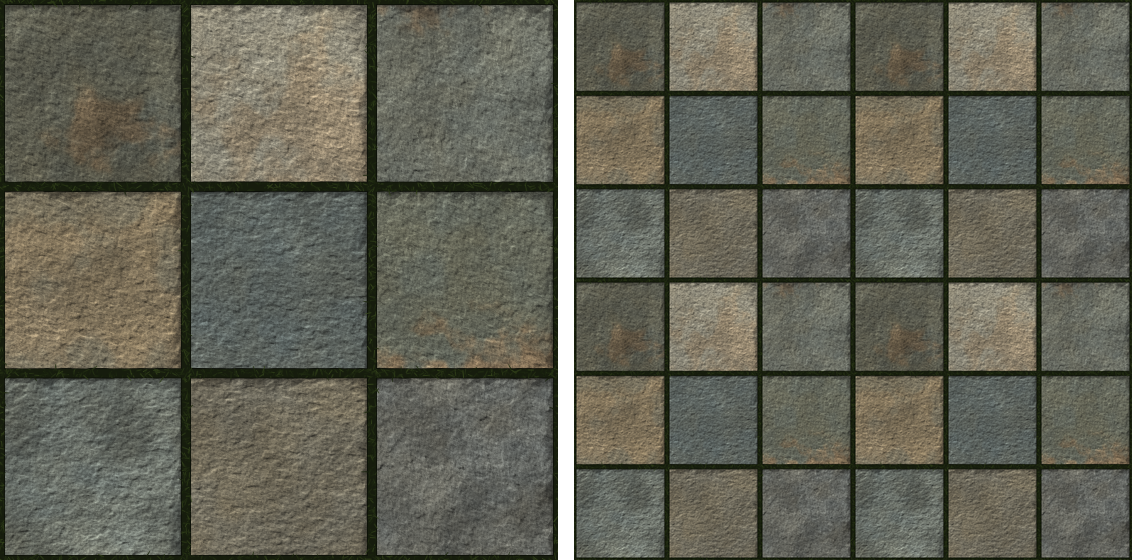
Left, the tile; right, the same tile 2 across and 2 down.
A Shadertoy shader for this texture:

```glsl
// Slate paving: three by three weathered square slabs with grass in the joints.

const float SLABS = 3.0;
const float JOINT = 0.0090;      // half width of a joint
const float BLADE_CELLS = 64.0;  // grass cells across the canvas
const vec3 SOIL = vec3(0.085, 0.11, 0.05);
const vec3 GRASS_DARK = vec3(0.11, 0.15, 0.06);
const vec3 GRASS_LIGHT = vec3(0.23, 0.30, 0.12);
const vec3 RUST = vec3(0.53, 0.43, 0.32);
const vec2 TO_LIGHT = vec2(-0.6, 0.8);

// Slab colours, row by row from the lower left
const vec3 TONE[9] = vec3[9](
    vec3(0.40, 0.42, 0.39), vec3(0.43, 0.41, 0.35), vec3(0.40, 0.405, 0.38),
    vec3(0.47, 0.44, 0.36), vec3(0.36, 0.385, 0.365), vec3(0.39, 0.40, 0.35),
    vec3(0.36, 0.36, 0.31), vec3(0.56, 0.54, 0.47), vec3(0.41, 0.42, 0.38));

// Rust stains: centre, radius, strength
const vec4 STAIN[9] = vec4[9](
    vec4(0.5, 0.5, 0.3, 0.0), vec4(0.5, 0.5, 0.3, 0.0), vec4(0.5, 0.5, 0.3, 0.0),
    vec4(0.3, 0.3, 0.7, 0.25), vec4(0.5, 0.5, 0.3, 0.0), vec4(0.6, 0.0, 0.24, 0.7),
    vec4(0.75, 0.3, 0.20, 0.55), vec4(0.75, 0.25, 0.55, 0.35), vec4(0.33, 0.97, 0.12, 0.6));

// Strength of the cloudy light and dark patches
const float MOTTLE[9] = float[9](0.5, 0.2, 0.6, 0.2, 0.2, 0.2, 0.35, 0.2, 0.35);

// Wraps whole cell numbers; the half step guards against rounding
vec2 wrapCell(vec2 cell, float period) {
    return floor(cell - period * floor((cell + 0.5) / period) + 0.5);
}

vec3 hash3(vec2 p, float seed) {
    vec3 q = fract((p.xyx + seed * 17.3) * vec3(0.1031, 0.1030, 0.0973));
    q += dot(q, q.yxz + 33.33);
    return fract((q.xxy + q.yzz) * q.zyx);
}

// Smooth cellular noise: random cell values blended by distance, wrapping at period
float cellNoise(vec2 p, float period, float seed) {
    vec2 cell = floor(p);
    vec2 total = vec2(0.0);
    for (int y = -1; y <= 1; y++)
    for (int x = -1; x <= 1; x++) {
        vec2 c = cell + vec2(x, y);
        vec3 h = hash3(wrapCell(c, period), seed);
        vec2 d = c + h.xy - p;
        total += exp(-6.0 * dot(d, d)) * vec2(h.z, 1.0);
    }
    return total.x / total.y;
}

float layeredNoise(vec2 p, float period, float seed) {
    float sum = 0.0, weight = 0.5;
    for (int i = 0; i < 4; i++) {
        sum += weight * cellNoise(p, period, seed + float(i));
        p *= 2.0;
        period *= 2.0;
        weight *= 0.5;
    }
    return sum / 0.9375;
}

float jointDistance(vec2 uv) {
    vec2 d = abs(fract(uv * SLABS + 0.5) - 0.5) / SLABS;
    return min(d.x, d.y);
}

// Cleft surface height, stretched along a grain direction
float relief(vec2 p, float angle, float seed) {
    float c = cos(angle), s = sin(angle);
    return layeredNoise(mat2(c, -s, s, c) * p * vec2(24.0, 36.0), 128.0, seed);
}

vec3 slabColor(vec2 local, int index) {
    float seed = float(index) * 7.0 + 1.0;
    float angle = mix(-0.9, 0.1, hash3(vec2(index, 3), 2.0).x);
    float cloud = layeredNoise(local * 4.0, 64.0, seed + 20.0) - 0.5;
    float blotch = layeredNoise(local * 5.0, 64.0, seed + 40.0) - 0.5;

    // Mineral tint and rust
    vec3 color = TONE[index] * (1.0 + MOTTLE[index] * cloud);
    color += vec3(0.035, 0.01, -0.025) * blotch;
    vec4 stain = STAIN[index];
    float spread = 1.0 - length((local - stain.xy) * vec2(0.4, 1.0)) / stain.z;
    float rust = smoothstep(0.05, 0.75, spread + 2.2 * blotch);
    color = mix(color, RUST * (1.0 + cloud), rust * stain.w);

    // Slanted light on the relief, and fine grain
    vec2 e = TO_LIGHT * 0.0048;
    float slope = relief(local - e, angle, seed) - relief(local + e, angle, seed);
    float grain = cellNoise(local * 110.0, 128.0, seed) - 0.5;
    color *= 1.0 + 1.08 * slope + 0.22 * grain;

    // Ragged grass shadow along the top and right edges
    float inset = min(1.0 - local.x, 1.0 - local.y) - JOINT * SLABS;
    float reach = 0.01 + 0.10 * pow(cellNoise(vec2(local.x - local.y, inset) * 26.0, 64.0, seed), 2.0);
    return color * (1.0 - 0.35 * (1.0 - smoothstep(0.0, reach, inset)));
}

// One layer of tapered blades rooted in the joints
vec3 addBlades(vec3 color, vec2 uv, float seed, float pixel) {
    vec2 p = uv * BLADE_CELLS;
    float blur = 1.5 * pixel * BLADE_CELLS;
    for (int y = -1; y <= 1; y++)
    for (int x = -1; x <= 1; x++) {
        vec2 cell = floor(p) + vec2(x, y);
        vec2 id = wrapCell(cell, BLADE_CELLS);
        vec3 h = hash3(id, seed);
        vec3 k = hash3(id, seed + 50.0);
        vec2 root = cell + h.xy;
        vec2 blade = mix(0.4, 0.75, k.x) * vec2(cos(h.z * 6.2832), sin(h.z * 6.2832));
        float t = clamp(dot(p - root, blade) / dot(blade, blade), 0.0, 1.0);
        float d = length(p - root - blade * t) - 0.08 * (1.0 - 0.6 * t);
        float rooted = step(jointDistance((id + h.xy) / BLADE_CELLS), JOINT * 0.8);
        float cover = rooted * (1.0 - smoothstep(-0.5 * blur, 0.5 * blur, d));
        color = mix(color, mix(GRASS_DARK, GRASS_LIGHT, k.y * k.y) * (0.7 + 0.3 * t), cover);
    }
    return color;
}

void mainImage(out vec4 fragColor, in vec2 fragCoord) {
    vec2 uv = fragCoord / iResolution.xy;
    float pixel = 1.0 / iResolution.y;
    vec2 slab = wrapCell(floor(uv * SLABS), SLABS);
    int index = int(slab.x + SLABS * slab.y);

    // Joint floor with grass, then the slabs, then a few overhanging blades
    vec3 color = SOIL;
    for (int i = 0; i < 6; i++) color = addBlades(color, uv, float(i) + 1.0, pixel);
    float edge = jointDistance(uv) - JOINT;
    color *= mix(0.4, 1.0, smoothstep(0.0, 0.0025, -edge));
    float chip = 0.0008 * (cellNoise(uv * 64.0, 64.0, 9.0) - 0.5);
    float onSlab = smoothstep(-0.5 * pixel, 0.5 * pixel, edge + chip);
    color = mix(color, slabColor(fract(uv * SLABS), index), onSlab);
    color = addBlades(color, uv, 8.0, pixel);
    fragColor = vec4(color, 1.0);
}
```
